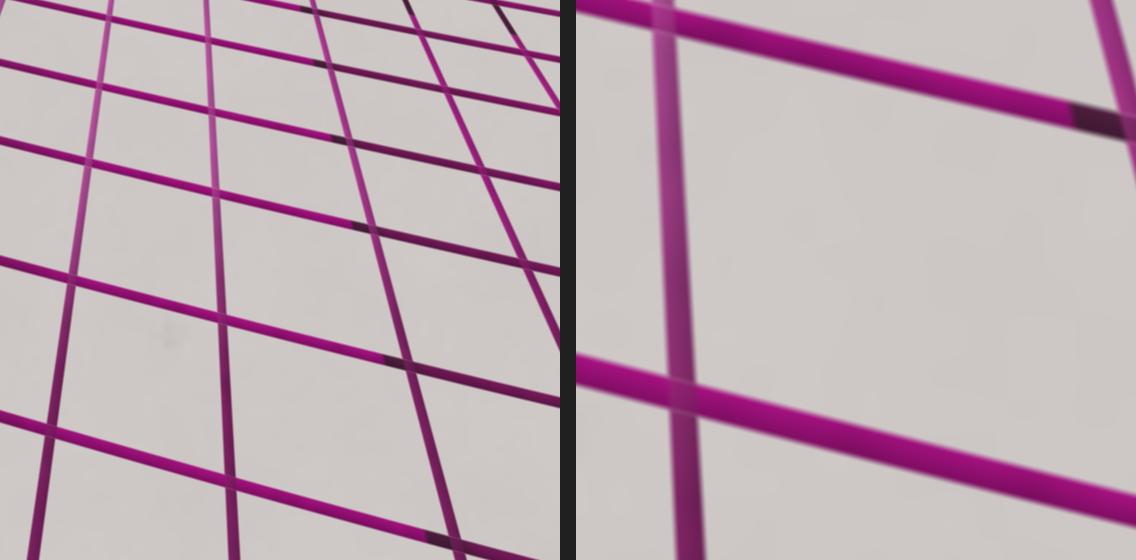
Left: the whole. Right: its middle third, enlarged.
Give the GLSL for this pattern, as a Shadertoy shader.

```glsl
#define PAPER vec3(0.803, 0.783, 0.772)
#define MAGENTA vec3(0.58, 0.06, 0.45)
#define PLUM vec3(0.42, 0.09, 0.32)
#define DARK_PLUM vec3(0.28, 0.11, 0.22)
#define PINK vec3(0.67, 0.30, 0.58)
#define VANISH vec2(0.323, -0.885)
#define GRID_START vec2(-0.1375, 0.572)
#define GRID_STEP vec2(0.205, 0.1152)
#define HALF_WIDTH vec2(0.0056, 0.0063)
#define SOFTNESS 0.0028
#define JOINT vec2(1.866, 5.35)
#define GRAIN 0.012

// Uneven spacing of the lines, in cells
const float columnShift[6] = float[6](0.0, 0.0, -0.08, 0.01, 0.015, 0.0);
const float rowShift[7] = float[7](0.0, -0.01, 0.07, 0.01, 0.068, 0.013, 0.0);

float hash(vec2 p) {
    p = fract(p * vec2(0.1031, 0.1137));
    p += dot(p, p.yx + 33.33);
    return fract((p.x + p.y) * p.x * 17.0);
}

float noise(vec2 p) {
    vec2 cell = floor(p), f = fract(p);
    f = f * f * (3.0 - 2.0 * f);
    return mix(mix(hash(cell), hash(cell + vec2(1, 0)), f.x),
               mix(hash(cell + vec2(0, 1)), hash(cell + 1.0), f.x), f.y);
}

float groundDepth(vec2 p) {
    return p.y - VANISH.y - 0.131 * (p.x - VANISH.x);
}

// Canvas position (y down) to grid cells on the tilted plane
vec2 toGrid(vec2 p) {
    float dx = p.x - 0.5;
    p.y += 0.015 * dx * dx;
    vec2 plane = vec2(p.x - VANISH.x, 1.0 + 0.0845 * dx) / groundDepth(p);
    return (plane - GRID_START) / GRID_STEP;
}

// Signed canvas distances to the nearest column and row
vec2 lineDistance(vec2 p, vec2 grid) {
    const float e = 0.001;
    vec2 slopeX = (toGrid(p + vec2(e, 0)) - grid) / e;
    vec2 slopeY = (toGrid(p + vec2(0, e)) - grid) / e;
    vec2 id = round(grid);
    vec2 shift = vec2(columnShift[clamp(int(id.x) + 1, 0, 5)],
                      rowShift[clamp(int(id.y), 0, 6)]);
    return (grid - id - shift) / sqrt(slopeX * slopeX + slopeY * slopeY);
}

vec3 rowColour(vec2 grid, float across) {
    vec3 shaded = mix(DARK_PLUM, PLUM, smoothstep(1.97, 2.15, grid.x));
    shaded = mix(shaded, MAGENTA, 0.5 * smoothstep(2.8, 4.2, grid.x));
    vec3 lit = mix(MAGENTA, PLUM, 0.5 * smoothstep(0.3, -0.8, grid.x));
    vec3 colour = mix(lit, shaded, smoothstep(-0.015, 0.015, grid.x - JOINT.x));
    return colour * (0.96 + 0.14 * across);
}

vec3 columnColour(vec2 grid, float y, float across) {
    vec3 far = mix(PINK, mix(MAGENTA, PINK, 0.25), smoothstep(1.2, 2.8, grid.x));
    vec3 colour = mix(far, PLUM + 0.03, smoothstep(0.22, 0.72, y));
    colour = mix(colour, DARK_PLUM, smoothstep(-0.03, 0.03, grid.y - JOINT.y));
    return colour * (0.98 - 0.10 * across);
}

void mainImage(out vec4 fragColor, in vec2 fragCoord) {
    vec2 uv = fragCoord / iResolution.xy;
    vec2 p = vec2(uv.x, 1.0 - uv.y);
    vec2 grid = toGrid(p);
    vec2 dist = lineDistance(p, grid);
    vec2 halfWidth = HALF_WIDTH * groundDepth(p);
    vec2 across = clamp(dist / halfWidth, -1.0, 1.0);

    // Pale tiles with soft mottling and one faint smudge
    float mottling = noise(p * 9.0) + 0.5 * noise(p * 45.0) - 0.75;
    float smudge = exp(-900.0 * dot(p - vec2(0.305, 0.6), p - vec2(0.305, 0.6)));
    vec3 colour = PAPER + GRAIN * mottling;
    colour -= 0.04 * smudge * noise(p * 60.0);

    // Rows first, columns partly covering them at the crossings
    vec2 edge = max(vec2(SOFTNESS), 0.7 / iResolution.y);
    vec2 cover = 1.0 - smoothstep(halfWidth - edge, halfWidth + edge, abs(dist));
    float wear = 0.95 + 0.1 * noise(p * 38.0);
    colour = mix(colour, rowColour(grid, across.y) * wear, cover.y);
    float overlap = cover.x * (1.0 - 0.4 * cover.y);
    colour = mix(colour, columnColour(grid, p.y, across.x) * wear, overlap);

    fragColor = vec4(colour, 1.0);
}
```
